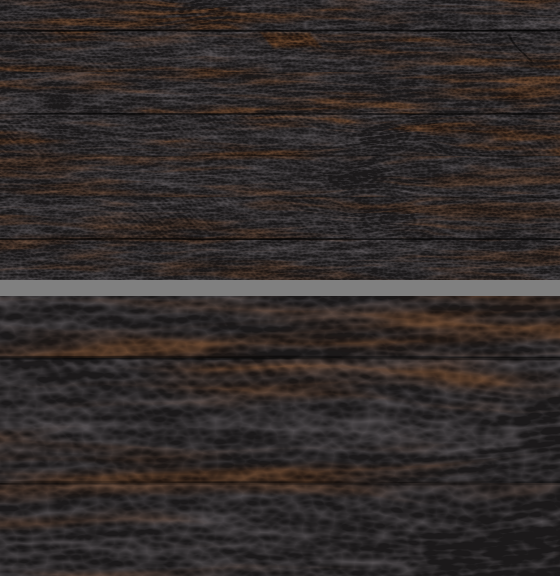
Top: the whole. Bottom: its middle third, enlarged.
This texture is drawn by a Shadertoy shader. Its source:

```glsl
// Dark stained timber: seven horizontal planks with fibrous grain, knots and saw marks.
// Stretched cellular noise makes the fibres; layered sines bend them and spread
// the cool grey, warm brown and amber stain differently on every plank.

float hash(vec2 p) {
    return fract(sin(dot(p, vec2(127.1, 311.7))) * 43758.55);
}

// Distance to the nearest scattered cell point, about 0.45 on average
float cellular(vec2 p) {
    vec2 cell = floor(p);
    float nearest = 2.0;
    for (int j = -1; j <= 1; j++)
    for (int i = -1; i <= 1; i++) {
        vec2 c = cell + vec2(i, j);
        vec2 point = c + vec2(hash(c), hash(c + 37.3));
        nearest = min(nearest, distance(p, point));
    }
    return nearest;
}

// Layered, turning sine waves, roughly -1 to 1
float waves(vec2 p) {
    float sum = 0.0, amplitude = 0.5;
    for (int i = 0; i < 4; i++) {
        sum += amplitude * sin(p.x + 1.3 * sin(p.y)) * cos(p.y + 0.7 * sin(p.x));
        p = mat2(1.5, 1.1, -1.1, 1.5) * p + 2.7;
        amplitude *= 0.6;
    }
    return sum;
}

void mainImage(out vec4 fragColor, in vec2 fragCoord) {
    vec2 p = fragCoord / iResolution.y;
    float pixel = 1.0 / iResolution.y;

    // Plank layout
    float v = (p.y + 0.003) / 0.149;
    float row = floor(v);
    float seed = 17.0 * hash(vec2(row, 4.0));
    float odd = mod(row, 2.0);
    float top = step(5.5, row);

    // One knot per plank, weaker on the straight-grained ones
    vec2 knot = vec2(mix(1.34 + 0.06 * sin(row * 2.4), 0.74, top),
                     (row + 0.45) * 0.149 - 0.003);
    vec2 d = (p - knot) / vec2(0.13, 0.058);
    d += 0.18 * vec2(waves(p * 9.0 + seed), waves(p * 11.0 - seed));
    float radius = length(d);
    float knotty = (row > 3.5 && row < 5.5 || row < 0.5) ? 0.15 : 1.0;
    float pull = knotty * exp(-0.6 * radius * radius);

    // Fibres follow a bent coordinate that flows around the knot
    vec2 g = p + vec2(seed, 0.0);
    g.y += 0.014 * waves(vec2(p.x * 3.0 + seed, p.y * 12.0));
    g.y += 0.045 * pull * d.y - 0.02 * pull * d.x;
    float broad = cellular(g * vec2(3.5, 48.0)) - 0.45;
    float fine = cellular(g * vec2(13.0, 105.0)) - 0.45;
    float speck = cellular((p + 0.003 * waves(p * 40.0)) * vec2(65.0, 120.0)) - 0.45;
    float tone = 0.5 + (row == 4.0 ? 1.1 : 0.8) * broad + 0.85 * fine + 0.75 * speck;
    tone += 0.16 * waves(vec2(p.x * 4.0 - seed, p.y * 18.0));

    // Growth rings and the darker heart
    tone += 0.2 * pull * sin(26.0 * radius + 2.0 * waves(p * 7.0));
    tone -= 0.22 * knotty * (1.0 - smoothstep(0.65, 0.95, radius));

    // Slanted saw marks in patches, mostly on alternate planks
    float patches = smoothstep(-0.15, 0.4, waves(vec2(p.x * 3.7 + seed, p.y * 9.0)));
    float slant = p.x + 1.1 * p.y + 0.007 * waves(p * 14.0);
    float saw = sin(slant * 290.0) + 0.5 * sin(slant * 173.0);
    tone += saw * patches * mix(0.03, 0.13, odd) * (1.0 - 0.6 * pull);

    // Stain: cool grey against warm brown
    float stain = waves(vec2(p.x * 2.6 + seed * 1.7, p.y * 24.0)) + 0.9 * broad;
    float warm = smoothstep(-0.25, 0.4, stain - 0.25 * pull);
    tone = clamp(tone, 0.0, 1.25);
    vec3 cool = mix(vec3(0.105, 0.098, 0.102), vec3(0.28, 0.265, 0.275), tone);
    vec3 brown = mix(vec3(0.115, 0.09, 0.08), vec3(0.30, 0.235, 0.205), tone);
    vec3 color = mix(cool, brown, warm);

    // Amber wood showing through streaks and one slanted chip
    float amber = smoothstep(0.22, 0.65, stain) * (0.25 + 0.35 * step(2.5, row));
    vec2 chip = abs(vec2(p.x + 0.8 * (p.y - 0.857) - 1.04, p.y - 0.857));
    chip += 0.006 * waves(p * 30.0);
    float bare = smoothstep(0.012, -0.008, max(chip.x - 0.085, chip.y - 0.024));
    vec3 amberWood = mix(vec3(0.14, 0.085, 0.055), vec3(0.39, 0.25, 0.145), tone);
    color = mix(color, amberWood, max(amber, 0.85 * bare));

    // A short diagonal split
    float split = abs(p.x + 0.9 * (p.y - 0.83) - 1.85 + 0.008 * waves(p * 25.0));
    float extent = smoothstep(0.058, 0.04, abs(p.y - 0.825));
    color *= 1.0 - 0.5 * extent * smoothstep(0.008, 0.001, split);

    // Seams of uneven depth with a faint worn lip below
    float seamDepth[8] = float[8](0.0, 0.8, 0.3, 0.35, 0.6, 0.12, 0.85, 0.0);
    float seam = floor(v + 0.5);
    float offset = (v - seam) * 0.149 + 0.0012 * waves(vec2(p.x * 9.0, seam));
    float depth = seamDepth[int(clamp(seam, 0.0, 7.0))];
    depth *= 0.85 + 0.25 * waves(vec2(p.x * 5.0, seam * 3.0));
    color *= 1.0 + 0.15 * depth * smoothstep(0.006, 0.0, abs(offset + 0.007));
    color *= 1.0 - depth * smoothstep(0.002 + pixel, 0.001, abs(offset));

    fragColor = vec4(color, 1.0);
}
```
